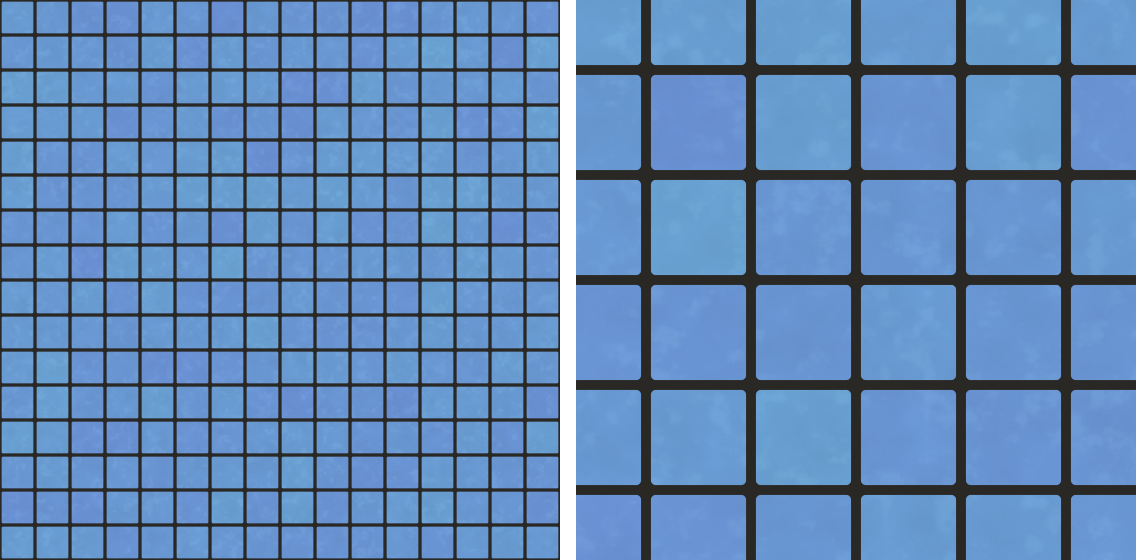
Left, the full canvas; right, a detail of the centre.
Give the GLSL for this pattern, as a WebGL 1 fragment shader.

```glsl
precision highp float;

uniform vec2 u_resolution;

const float TILES = 16.0;
const float HALF_GROUT = 0.047;
const float CORNER_RADIUS = 0.045;
const vec3 GROUT = vec3(0.16, 0.155, 0.145);
const vec3 INDIGO = vec3(0.41, 0.555, 0.822);
const vec3 SKY = vec3(0.405, 0.63, 0.815);

float hash(vec2 p) {
  return fract(sin(dot(p, vec2(127.1, 311.7))) * 43758.5453);
}

// Value noise on a lattice that wraps after period cells
float wrappedNoise(vec2 p, float period) {
  vec2 cell = floor(p);
  vec2 f = fract(p);
  f = f * f * (3.0 - 2.0 * f);
  vec2 a = mod(cell, period);
  vec2 b = mod(cell + 1.0, period);
  return mix(mix(hash(a), hash(vec2(b.x, a.y)), f.x),
             mix(hash(vec2(a.x, b.y)), hash(b), f.x), f.y);
}

float wrappedFbm(vec2 uv, float period) {
  float sum = 0.0;
  float amplitude = 0.5;
  for (int i = 0; i < 4; i++) {
    sum += amplitude * wrappedNoise(uv * period, period);
    period *= 2.0;
    amplitude *= 0.55;
  }
  return sum;
}

float roundedBox(vec2 p, vec2 halfSize, float radius) {
  vec2 d = abs(p) - halfSize + radius;
  return length(max(d, 0.0)) + min(max(d.x, d.y), 0.0) - radius;
}

vec3 glaze(vec2 uv, vec2 id) {
  // Each tile leans towards one of two blues
  float tint = mix(hash(id + 17.3), hash(id + 41.9), 0.4);
  vec3 color = mix(INDIGO, SKY, tint);

  // Faint cloudy mottling, with a few paler wisps
  float cloud = wrappedFbm(uv, 48.0) - 0.5;
  float wisp = smoothstep(0.52, 0.8, wrappedFbm(uv + 0.37, 80.0));
  color *= 1.0 + 0.07 * cloud;
  return color + wisp * vec3(0.025, 0.03, 0.02);
}

void main() {
  vec2 uv = gl_FragCoord.xy / u_resolution;
  vec2 grid = uv * TILES;
  vec2 id = mod(floor(grid), TILES);
  float pixel = TILES / min(u_resolution.x, u_resolution.y);

  // Rounded tile over flat grout
  float dist = roundedBox(fract(grid) - 0.5, vec2(0.5 - HALF_GROUT), CORNER_RADIUS);
  float coverage = clamp(0.5 - dist / pixel, 0.0, 1.0);
  gl_FragColor = vec4(mix(GROUT, glaze(uv, id), coverage), 1.0);
}
```
